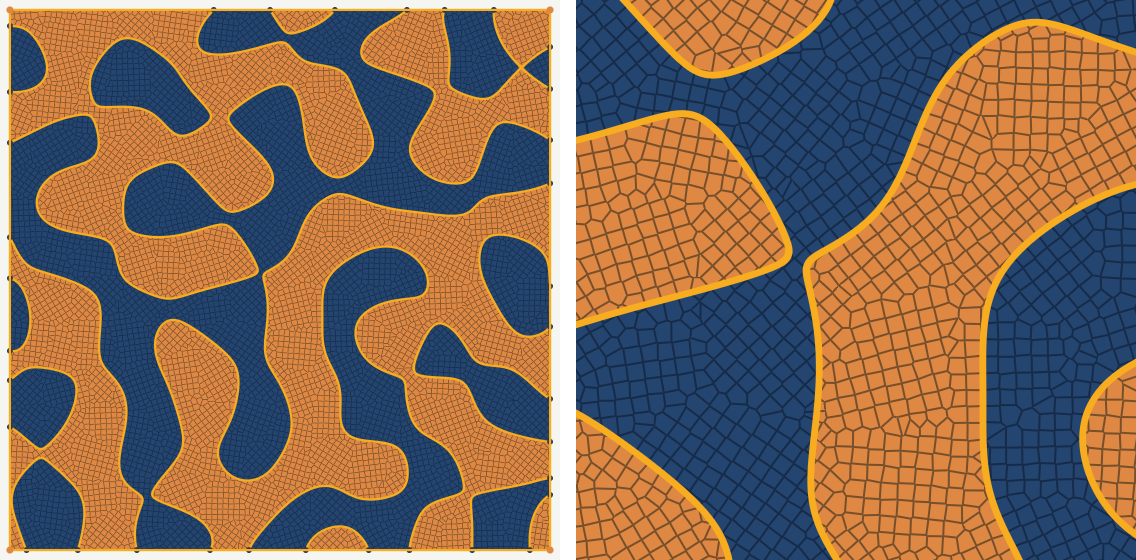
Left: the whole. Right: its middle third, enlarged.
A WebGL 2 fragment shader for this pattern:

```glsl
#version 300 es
precision highp float;

// Two-phase labyrinth in a framed square, each phase filled with a fine quad mesh.
// The phases are the sign of a sum of random plane waves; the mesh is a Voronoi
// diagram of small grids, each patch turned to follow the nearby interface.

uniform vec2 u_resolution;
out vec4 fragColor;

#define CYCLES 5.9       // mean wave count across the canvas
#define WAVES 22         // plane waves summed
#define SEED 7.0
#define BIAS 0.09        // shifts the share towards orange
#define CELL 0.0098      // mesh cell size
#define PATCH 0.07       // size of one mesh patch
#define MARGIN 0.0177    // white border
#define OUTLINE 0.0020   // half width of the yellow lines
#define MESH_LINE 0.0006 // half width of the mesh lines
#define DOT 0.0052       // radius of the frame dots

const float TAU = 6.2831853;
const vec3 PAPER = vec3(0.96, 0.96, 0.95);
const vec3 NAVY = vec3(0.14, 0.27, 0.435);
const vec3 NAVY_INK = vec3(0.085, 0.17, 0.29);
const vec3 ORANGE = vec3(0.87, 0.535, 0.265);
const vec3 ORANGE_INK = vec3(0.47, 0.31, 0.17);
const vec3 YELLOW = vec3(0.97, 0.68, 0.12);
const vec3 DOT_DARK = vec3(0.16, 0.22, 0.31);

vec2 hash2(vec2 p) {
    vec2 q = vec2(dot(p, vec2(127.1, 311.7)), dot(p, vec2(269.5, 183.3)));
    return fract(sin(q) * 43758.5453);
}

// Random wave field: value in x, gradient in yz
vec3 field(vec2 p) {
    vec3 sum = vec3(0.0);
    for (int i = 0; i < WAVES; i++) {
        vec2 r = hash2(vec2(float(i) + 1.0, SEED));
        float angle = 0.5 * TAU * (float(i) + r.x) / float(WAVES);
        float freq = TAU * CYCLES * mix(0.78, 1.15, fract(r.x * 7.0 + r.y * 3.0));
        vec2 k = freq * vec2(cos(angle), sin(angle));
        float phase = dot(k, p) + TAU * r.y;
        sum += vec3(cos(phase), -sin(phase) * k);
    }
    return sum * sqrt(2.0 / float(WAVES)) + vec3(BIAS, 0.0, 0.0);
}

// Signed distance to the interface, with a curvature term that tames saddles
float interfaceDistance(vec3 f) {
    float slope = length(f.yz);
    float bend = 0.5 * TAU * TAU * CYCLES * CYCLES;
    float a = abs(f.x);
    return sign(f.x) * 2.0 * a / (slope + sqrt(slope * slope + 2.0 * bend * a) + 1e-5);
}

vec2 patchCenter(vec2 id) {
    return (id + 0.15 + 0.7 * hash2(id + SEED)) * PATCH;
}

// Nearest patch: its id in xy, distance to its centre in z
vec3 nearestPatch(vec2 p) {
    vec2 home = floor(p / PATCH);
    vec3 best = vec3(home, 9.0);
    for (int i = 0; i < 9; i++) {
        vec2 id = home + vec2(i % 3 - 1, i / 3 - 1);
        float d = distance(p, patchCenter(id));
        if (d < best.z) best = vec3(id, d);
    }
    return best;
}

// Distance to the nearest mesh line
float meshDistance(vec2 p) {
    vec2 home = floor(p / PATCH);
    float reach = nearestPatch(p).z + 3.0 * CELL;
    vec3 first = vec3(9.0), second = vec3(9.0); // site in xy, distance in z
    for (int i = 0; i < 9; i++) {
        vec2 id = home + vec2(i % 3 - 1, i / 3 - 1);
        vec2 center = patchCenter(id);
        if (distance(p, center) > reach) continue;
        vec3 f = field(center);
        vec2 normal = f.yz / (length(f.yz) + 1e-5);
        mat2 frame = mat2(normal.y, -normal.x, normal);
        vec2 shift = vec2(0.0, interfaceDistance(f)); // rows start at the interface
        vec2 base = floor(((p - center) * frame + shift) / CELL);
        for (int j = 0; j < 9; j++) {
            vec2 g = base + vec2(j % 3 - 1, j / 3 - 1);
            vec2 jitter = 0.14 * (hash2(g + 17.0 * id) - 0.5);
            vec2 site = center + frame * ((g + 0.5 + jitter) * CELL - shift);
            float d = distance(p, site);
            if (d > second.z || distance(nearestPatch(site).xy, id) > 0.5) continue;
            if (d < first.z) { second = first; first = vec3(site, d); }
            else second = vec3(site, d);
        }
    }
    float gap = distance(first.xy, second.xy) + 1e-5;
    return 0.5 * (second.z * second.z - first.z * first.z) / gap;
}

// Antialiased coverage of the region where d < 0
float cover(float d) {
    return clamp(0.5 - d * u_resolution.y, 0.0, 1.0);
}

void main() {
    vec2 uv = gl_FragCoord.xy / u_resolution;
    float halfSide = 0.5 - MARGIN;
    vec2 q = uv - 0.5;
    vec2 e = abs(q) - halfSide;
    float box = length(max(e, 0.0)) + min(max(e.x, e.y), 0.0);

    // Meshed phases and their outline
    float d = interfaceDistance(field(uv));
    float ink = box < 0.0 ? cover(meshDistance(uv) - MESH_LINE) : 0.0;
    vec3 color = mix(mix(NAVY, NAVY_INK, ink), mix(ORANGE, ORANGE_INK, ink), cover(-d));
    color = mix(color, YELLOW, cover(abs(d) - OUTLINE));
    color = mix(PAPER, color, cover(box));

    // Dark dots where the interface meets the frame
    bool upright = abs(q.x) > abs(q.y);
    vec2 onFrame = upright ? vec2(sign(q.x) * halfSide, clamp(q.y, -halfSide, halfSide))
                           : vec2(clamp(q.x, -halfSide, halfSide), sign(q.y) * halfSide);
    vec3 f = field(onFrame + 0.5);
    float along = f.x / (abs(upright ? f.z : f.y) + 1e-4);
    color = mix(color, DOT_DARK, cover(length(vec2(along, box)) - DOT));

    // Frame and corner dots
    color = mix(color, YELLOW, cover(abs(box) - OUTLINE));
    color = mix(color, ORANGE, cover(length(e) - 1.2 * DOT));
    fragColor = vec4(color, 1.0);
}
```
